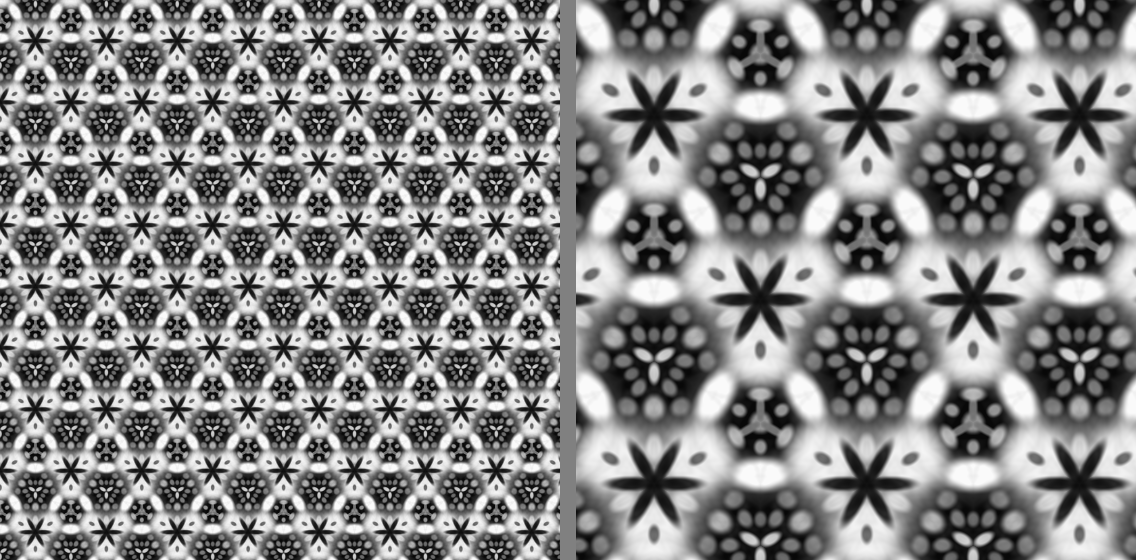
Left: the whole. Right: its middle third, enlarged.
Reproduce this pattern procedurally as a WebGL 1 fragment shader.

```glsl
precision highp float;

uniform vec2 u_resolution;

const float SIDE = 0.0731;      // edge of the mirror triangle, in canvas heights
const float HALF_ROOT3 = 0.8660254;

// Offset to the nearest point of a triangular lattice with spacing sqrt(3)
vec2 nearestSite(vec2 p) {
  vec2 cell = vec2(2.0 * HALF_ROOT3, 3.0);
  vec2 even = mod(p + 0.5 * cell, cell) - 0.5 * cell;
  vec2 odd = mod(p, cell) - 0.5 * cell;
  return dot(even, even) < dot(odd, odd) ? even : odd;
}

// Three mirrors fold the plane into the triangle (0,0), (1,0), (0.5,0.866)
vec2 foldTriangle(vec2 v) {
  vec2 p = vec2(v.y, abs(v.x));
  vec2 mirror = vec2(HALF_ROOT3, -0.5);
  p -= 2.0 * min(0.0, dot(p, mirror)) * mirror;
  return vec2(p.x, abs(p.y));
}

// Soft ellipse of the given tone, its first radius lying along axis
float stamp(float shade, float tone, vec2 p, vec2 center, vec2 axis, vec2 radii) {
  vec2 d = p - center;
  vec2 local = vec2(dot(d, axis), dot(d, vec2(-axis.y, axis.x)));
  float cover = 1.0 - smoothstep(0.55, 1.35, length(local / radii));
  return mix(shade, tone, cover);
}

// Soft mottling from layered sines
float mottling(vec2 p) {
  float sum = 0.0;
  float weight = 0.5;
  for (int i = 0; i < 3; i++) {
    sum += weight * sin(p.x + 1.7 * sin(p.y)) * sin(p.y - 1.3);
    p = mat2(0.8, 0.6, -0.6, 0.8) * p * 1.6 + 2.1;
    weight *= 0.6;
  }
  return sum;
}

float kaleidoscope(vec2 p) {
  vec2 ringSite = vec2(0.0);
  vec2 rosetteSite = vec2(1.0, 0.0);
  vec2 starSite = vec2(0.5, HALF_ROOT3);
  vec2 across = vec2(1.0, 0.0);
  vec2 ringToStar = starSite;
  vec2 rosetteToStar = starSite - rosetteSite;
  vec2 rosetteMid = vec2(-HALF_ROOT3, 0.5);

  // Dark grounds and pale lobes
  float s = 0.6;
  s = stamp(s, 0.06, p, rosetteSite, across, vec2(0.54));
  s = stamp(s, 0.04, p, ringSite, across, vec2(0.35));
  s = stamp(s, 0.91, p, ringToStar * 0.59, ringToStar, vec2(0.28, 0.26));
  s = stamp(s, 0.40, p, ringToStar * 0.59, ringToStar, vec2(0.075, 0.045));

  // Three-armed star
  s = stamp(s, 0.12, p, starSite - vec2(0.0, 0.19), vec2(0.0, 1.0), vec2(0.20, 0.055));
  s = stamp(s, 0.85, p, starSite - rosetteToStar * 0.29, rosetteToStar, vec2(0.11, 0.065));
  s = stamp(s, 0.08, p, starSite, across, vec2(0.10));

  // Speckled rosette
  s = stamp(s, 0.80, p, rosetteSite + rosetteToStar * 0.10, rosetteToStar, vec2(0.085, 0.045));
  s = stamp(s, 0.66, p, rosetteSite + rosetteToStar * 0.38, rosetteToStar, vec2(0.10, 0.085));
  s = stamp(s, 0.45, p, rosetteSite + rosetteMid * 0.25, rosetteMid, vec2(0.075, 0.055));
  s = stamp(s, 0.50, p, rosetteSite + rosetteMid * 0.43, rosetteMid, vec2(0.07, 0.08));
  s = stamp(s, 0.42, p, rosetteSite - across * 0.21, across, vec2(0.06, 0.05));

  // Ring: grey hub and spokes inside white petals
  s = stamp(s, 0.62, p, ringSite, across, vec2(0.085));
  s = stamp(s, 0.45, p, ringToStar * 0.12, ringToStar, vec2(0.12, 0.035));
  s = stamp(s, 0.68, p, ringToStar * 0.23, ringToStar, vec2(0.055, 0.10));
  s = stamp(s, 0.56, p, across * 0.20, across, vec2(0.06, 0.05));
  s = stamp(s, 0.99, p, across * 0.425, across, vec2(0.125, 0.235));

  return s + 0.07 * mottling(p * 17.0);
}

void main() {
  // Measured from the top left corner, in triangle sides
  vec2 p = vec2(gl_FragCoord.x, u_resolution.y - gl_FragCoord.y) / u_resolution.y;
  vec2 lattice = p / SIDE + vec2(-HALF_ROOT3, 1.0);
  float shade = kaleidoscope(foldTriangle(nearestSite(lattice)));
  gl_FragColor = vec4(vec3(clamp(shade, 0.03, 0.98)), 1.0);
}
```
